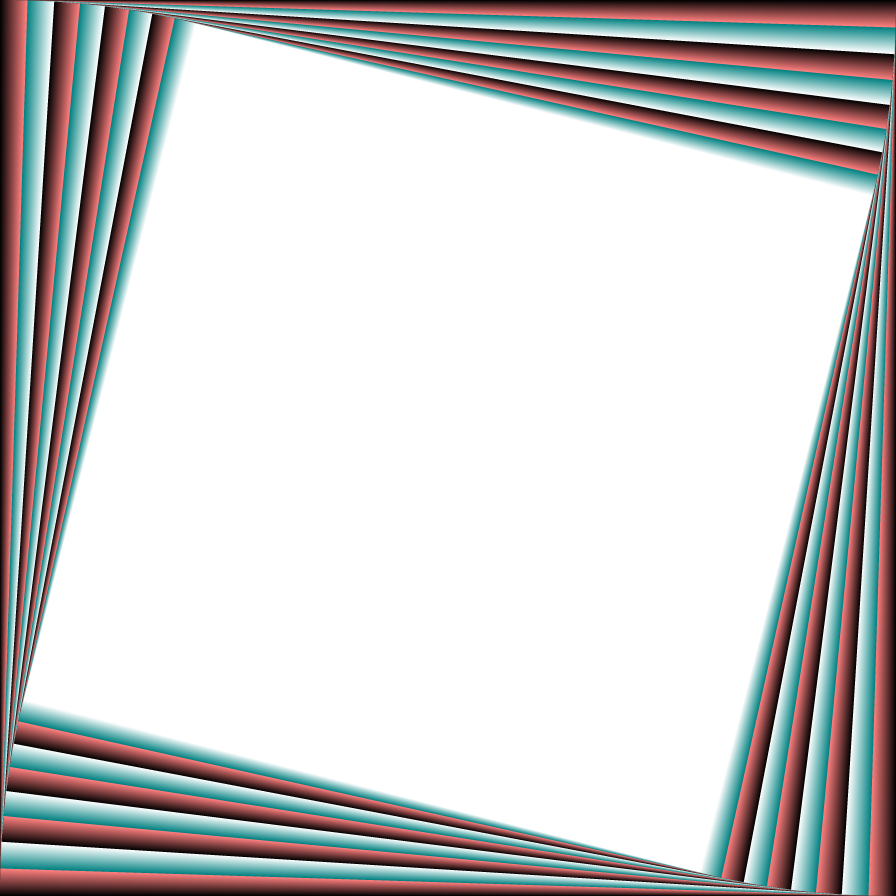
Reproduce this background procedurally as a WebGL 1 fragment shader.

```glsl
precision highp float;
// A whirl of nested turning squares, shaded in red and teal ramps around a white centre.

#define MAX_TURN 0.25    // rotation of the innermost square, in radians
#define CYCLES 4.0       // colour cycles from the border to the centre
#define SEARCH_STEPS 14  // halvings used to find the square under a point
#define SAMPLES 4        // antialiasing samples per axis

uniform vec2 u_resolution;

// Each square shrinks by exp(-turn), so its corners trace pursuit spirals.
bool insideSquare(vec2 p, float turn) {
  float c = cos(turn), s = sin(turn);
  vec2 q = abs(vec2(c * p.x - s * p.y, s * p.x + c * p.y));
  return max(q.x, q.y) <= exp(-turn);
}

// Turn of the innermost square holding p, found by bisection.
float whirlTurn(vec2 p) {
  float low = 0.0, high = MAX_TURN;
  for (int i = 0; i < SEARCH_STEPS; i++) {
    float middle = 0.5 * (low + high);
    if (insideSquare(p, middle)) low = middle;
    else high = middle;
  }
  return low;
}

// Red ramps twice per cycle, green and blue once: black to red, teal to white.
vec3 bandColor(float turn) {
  float phase = fract(turn / MAX_TURN * CYCLES);
  return vec3(fract(2.0 * phase), phase, phase);
}

void main() {
  float side = min(u_resolution.x, u_resolution.y);
  vec3 color = vec3(0.0);

  // Average a regular grid of points inside the pixel.
  for (int j = 0; j < SAMPLES; j++) {
    for (int i = 0; i < SAMPLES; i++) {
      vec2 offset = (vec2(float(i), float(j)) + 0.5) / float(SAMPLES) - 0.5;
      vec2 p = (2.0 * (gl_FragCoord.xy + offset) - u_resolution) / side;
      color += bandColor(whirlTurn(p));
    }
  }
  gl_FragColor = vec4(color / float(SAMPLES * SAMPLES), 1.0);
}
```
